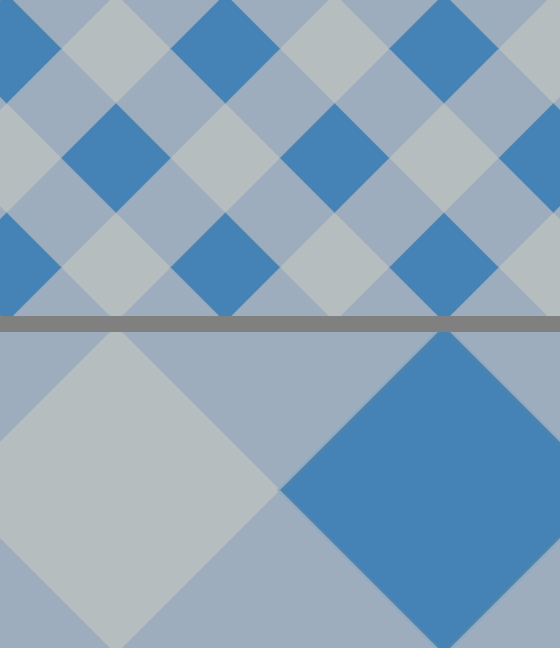
Top: the whole. Bottom: its middle third, enlarged.
This pattern is drawn by a Shadertoy shader. Its source:

```glsl
const vec3 GROUND_COLOR  = vec3(0.71, 0.74, 0.75);
const vec3 STRIPE_COLOR  = vec3(0.62, 0.68, 0.74);
const vec3 CROSS_COLOR   = vec3(0.27, 0.51, 0.71);
const vec3 OUTER_RIM     = vec3(0.55, 0.67, 0.77);
const vec3 INNER_RIM     = vec3(0.32, 0.51, 0.66);

// Lengths are fractions of the canvas height.
const float DIAGONAL_PERIOD = 0.692;                      // between crossings in a row
const float STRIPE_PERIOD   = DIAGONAL_PERIOD * 0.7071068;
const float STRIPE_HALF     = STRIPE_PERIOD * 0.25;
const vec2  CROSS_CENTER    = vec2(DIAGONAL_PERIOD * 0.25, 0.0);
const float RIM_WIDTH       = 0.0025;

// Turn the plane by 45 degrees.
vec2 toDiagonal(vec2 p) {
    return vec2(p.x + p.y, p.x - p.y) * 0.7071068;
}

// Signed distance to the nearest stripe edge on each axis, negative inside.
vec2 stripeDistance(vec2 q) {
    vec2 cell = fract(q / STRIPE_PERIOD + 0.5) - 0.5;
    return abs(cell) * STRIPE_PERIOD - STRIPE_HALF;
}

void mainImage(out vec4 fragColor, in vec2 fragCoord) {
    float pixel = 1.0 / iResolution.y;
    vec2 p = (fragCoord - 0.5 * iResolution.xy) * pixel;
    vec2 edge = stripeDistance(toDiagonal(p - CROSS_CENTER));

    // Two translucent stripe sets: none, one or both cover each point.
    vec2 cover = clamp(0.5 - edge / pixel, 0.0, 1.0);
    vec3 single = mix(GROUND_COLOR, STRIPE_COLOR, cover.x);
    vec3 crossed = mix(STRIPE_COLOR, CROSS_COLOR, cover.x);
    vec3 color = mix(single, crossed, cover.y);

    // Faint two-tone rim along the sides of each crossing.
    float crossEdge = max(edge.x, edge.y);
    float rim = clamp((RIM_WIDTH - abs(crossEdge)) / pixel + 0.5, 0.0, 1.0);
    float inside = clamp(0.5 - crossEdge / pixel, 0.0, 1.0);
    color = mix(color, mix(OUTER_RIM, INNER_RIM, inside), rim);

    fragColor = vec4(color, 1.0);
}
```
